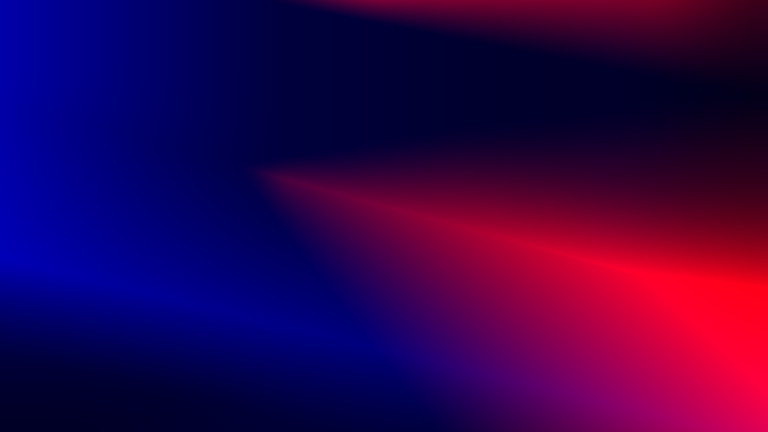
A Shadertoy shader for this background:

```glsl
// Soft beams of crimson light over deep navy, with a blue glow on the left.
// Red is built from two angular wedges that fan out to the right; blue from
// a side glow and a slanted ridge of light with a different fade on each side.

const float ASPECT = 16.0 / 9.0;

// Main wedge: apex, then edge and crest angles in radians
const vec2  WEDGE_APEX  = vec2(0.540, 0.618);
const float WEDGE_TOP   = 0.171;
const float WEDGE_CREST = -0.267;
const float WEDGE_LOW   = -0.925;
const float WEDGE_START = 0.19;   // brightness near the apex
const float WEDGE_GAIN  = 0.82;   // brightness gained per unit of distance

// Upper beam, hanging from the top edge
const float BEAM_START = 0.595;
const float BEAM_SLOPE = 0.197;
const float BEAM_POWER = 0.47;

// Blue ridge and side glow
const float RIDGE_HEIGHT = 0.403;
const float RIDGE_SLOPE  = -0.24;
const float RIDGE_ABOVE  = 0.36;
const float RIDGE_BELOW  = 0.23;
const float GLOW_POWER   = 0.43;
const float GLOW_WIDTH   = 0.66;

// Red light of the main wedge
float wedgeLight(vec2 p) {
    vec2 d = p - WEDGE_APEX;
    float r = length(d);
    float angle = atan(d.y, d.x + 1e-5);
    float strength = (WEDGE_START + WEDGE_GAIN * r) * smoothstep(0.0, 0.14, r);
    if (angle < WEDGE_CREST) {
        float f = clamp((angle - WEDGE_LOW) / (WEDGE_CREST - WEDGE_LOW), 0.0, 1.0);
        return strength * pow(f, 1.12);
    }
    // The upper side falls off faster towards the right, leaving a faint haze
    float f = clamp((WEDGE_TOP - angle) / (WEDGE_TOP - WEDGE_CREST), 0.0, 1.0);
    float far = smoothstep(0.95, ASPECT, p.x);
    float haze = 0.09 * far * smoothstep(0.0, 0.4, f);
    return strength * pow(f, mix(1.35, 3.1, far)) + haze;
}

// Red light of the beam along the top edge
float beamLight(vec2 p) {
    float run = max(p.x - BEAM_START, 0.0);
    float depth = BEAM_SLOPE * run;
    float f = clamp(1.0 - (1.0 - p.y) / max(depth, 1e-4), 0.0, 1.0);
    float fade = smoothstep(0.0, 0.3, run) * (1.0 - 0.5 * smoothstep(1.48, ASPECT, p.x));
    return BEAM_POWER * fade * pow(f, 1.15);
}

// Blue light: dim base, side glow and slanted ridge
float blueLight(vec2 p) {
    float base = mix(0.24, 0.17, smoothstep(0.55, 1.3, p.x));
    base -= 0.07 * smoothstep(1.35, ASPECT, p.x);
    base -= 0.09 * smoothstep(0.25, 0.0, p.y) * smoothstep(1.0, 0.1, p.x);

    float side = max(1.0 - p.x / GLOW_WIDTH, 0.0);
    float glow = GLOW_POWER * pow(side, 1.15) * smoothstep(0.2, 0.95, p.y + 0.1);

    float offset = p.y - (RIDGE_HEIGHT + RIDGE_SLOPE * p.x);
    float width = offset > 0.0 ? RIDGE_ABOVE : RIDGE_BELOW;
    float ridge = pow(max(1.0 - abs(offset) / width, 0.0), 1.3);
    float power = mix(0.33, 0.25, smoothstep(0.0, 1.3, p.x));
    return base + glow + power * ridge;
}

void mainImage(out vec4 fragColor, in vec2 fragCoord) {
    vec2 p = fragCoord / iResolution.xy * vec2(ASPECT, 1.0);
    float red = wedgeLight(p) + beamLight(p);
    fragColor = vec4(clamp(vec3(red, 0.0, blueLight(p)), 0.0, 1.0), 1.0);
}
```
